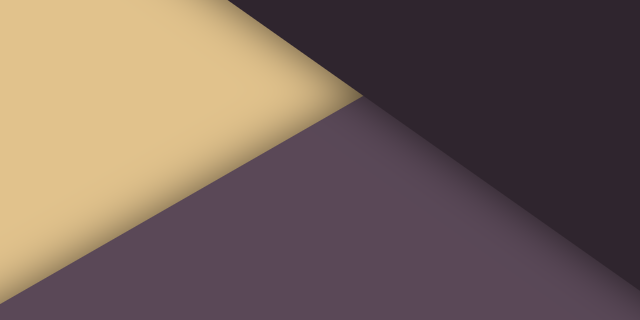
A WebGL 2 fragment shader for this background:

```glsl
#version 300 es
precision highp float;
// Three overlapping paper sheets, gold, plum and near-black, with soft shadows along their edges.

uniform vec2 u_resolution;
out vec4 fragColor;

// Sheet colours
const vec3 GOLD = vec3(0.882, 0.761, 0.549);
const vec3 PLUM = vec3(0.352, 0.284, 0.343);
const vec3 DARK = vec3(0.186, 0.146, 0.180);

// Edge points, in units of the canvas height
const vec2 DARK_TOP    = vec2(0.711, 1.0);
const vec2 DARK_RIGHT  = vec2(2.0, 0.091);
const vec2 PLUM_LEFT   = vec2(0.0, 0.0495);
const vec2 PLUM_CORNER = vec2(1.1354, 0.7005);

// Shadow look
const float SHADOW_STRENGTH = 0.30;
const float SHADOW_RADIUS   = 0.097;

// Signed distance to the line a-b, positive on its left side
float lineDistance(vec2 p, vec2 a, vec2 b) {
    vec2 along = normalize(b - a);
    return dot(p - a, vec2(-along.y, along.x));
}

// Light left at distance d outside a sheet; the curve approximates erfc
float shadowLight(float d) {
    float z = max(d, 0.0) / SHADOW_RADIUS;
    return 1.0 - SHADOW_STRENGTH * exp(-z * (1.13 + 0.7 * z));
}

// Antialiased coverage of a sheet, whose inside has negative distance
float coverage(float d, float pixel) {
    return clamp(0.5 - d / pixel, 0.0, 1.0);
}

void main() {
    float pixel = 1.0 / u_resolution.y;
    vec2 p = gl_FragCoord.xy * pixel;

    // Distances outside each sheet: plum lies below its edge, dark above
    float plumEdge = lineDistance(p, PLUM_LEFT, PLUM_CORNER);
    float darkEdge = lineDistance(p, DARK_RIGHT, DARK_TOP);

    // Stack the sheets from back to front, each shading those below
    vec3 color = GOLD * shadowLight(plumEdge);
    color = mix(color, PLUM, coverage(plumEdge, pixel));
    color *= shadowLight(darkEdge);
    color = mix(color, DARK, coverage(darkEdge, pixel));

    fragColor = vec4(color, 1.0);
}
```
